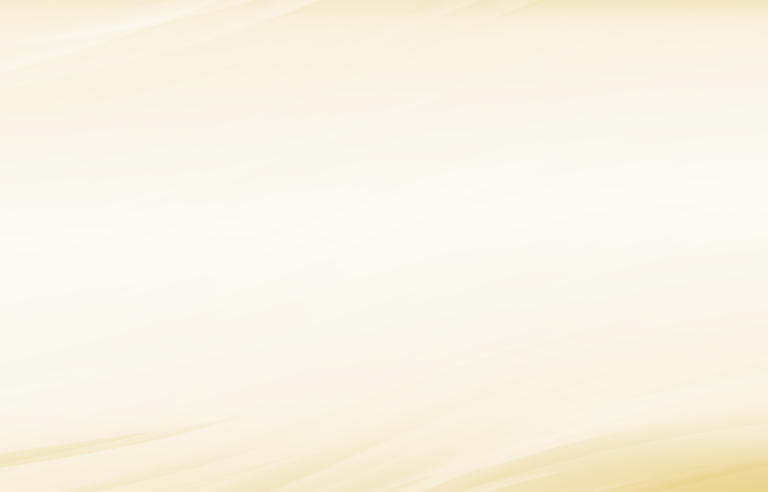
Write a Shadertoy shader that draws this background.

```glsl
const vec3 IVORY = vec3(0.988, 0.982, 0.958);
const vec3 CREAM = vec3(0.970, 0.940, 0.855);
const vec3 GOLD = vec3(0.915, 0.835, 0.570);

float hash(float n) {
    return fract(sin(n * 12.9898) * 43758.5453);
}

float hash2(vec2 p) {
    return fract(sin(dot(p, vec2(12.9898, 78.233))) * 43758.5453);
}

float noise(vec2 p) {
    vec2 i = floor(p), f = fract(p);
    f = f * f * (3.0 - 2.0 * f);
    return mix(mix(hash2(i), hash2(i + vec2(1.0, 0.0)), f.x),
               mix(hash2(i + vec2(0.0, 1.0)), hash2(i + vec2(1.0)), f.x), f.y);
}

// Height above a gently S-shaped rising curve
float flowHeight(vec2 p) {
    return p.y - 0.25 * p.x + 0.025 * sin(4.03 * p.x);
}

// Tapered brush stroke: crisp lower edge, upper edge of given softness
float stroke(vec2 p, vec2 start, float len, float width, float tilt, float soft, float aa) {
    float u = clamp((p.x - start.x) / len, 0.0, 1.0);
    float taper = sin(3.14159 * u);
    float w = width * taper;
    float v = flowHeight(p) - start.y - tilt * (p.x - start.x);
    float body = smoothstep(0.0, aa, v) * (1.0 - smoothstep(w * (1.0 - soft), w + aa, v));
    return body * smoothstep(0.0, 0.3, taper);
}

// Signed sum of scattered light and dark strokes
float strokes(vec2 p, float seed, vec2 widths, vec2 lengths, float aa) {
    float sum = 0.0;
    for (int i = 0; i < 44; i++) {
        float k = seed + float(i) * 7.13;
        vec2 start = vec2(mix(-0.6, 1.3, hash(k)), mix(-0.4, 1.0, hash(k + 1.0)));
        float len = mix(lengths.x, lengths.y, hash(k + 2.0));
        float width = mix(widths.x, widths.y, hash(k + 3.0));
        float tilt = mix(-0.03, 0.10, hash(k + 4.0));
        float shade = hash(k + 5.0) < 0.55 ? -1.0 : 0.8;
        sum += shade * stroke(p, start, len, width, tilt, 0.95, aa);
    }
    return sum;
}

// Golden depth of the smooth backdrop, palest along a tilted band
float backdrop(vec2 uv) {
    float d = uv.y - mix(0.51, 0.615, uv.x);
    float above = max(d, 0.0), below = max(-d, 0.0);
    float tone = 0.03 + 0.95 * above + 0.62 * below * mix(0.8, 1.4, uv.x);
    tone += mix(0.07, 0.30, uv.x) * smoothstep(0.92, 1.01, uv.y);
    tone += 0.22 * (1.0 - smoothstep(0.0, 0.19, uv.y));
    tone += 0.22 * smoothstep(0.55, 1.0, uv.x) * (1.0 - smoothstep(0.0, 0.17, uv.y));
    return tone;
}

vec3 palette(float tone) {
    float t = clamp(tone, 0.0, 1.0) * 2.0;
    return mix(mix(IVORY, CREAM, min(t, 1.0)), GOLD, max(t - 1.0, 0.0));
}

void mainImage(out vec4 fragColor, in vec2 fragCoord) {
    vec2 uv = fragCoord / iResolution.xy;
    vec2 p = fragCoord / iResolution.y;
    float aa = 1.5 / iResolution.y;
    float tone = backdrop(uv);

    // Strokes grow stronger away from the pale band, calm at upper right
    float away = abs(uv.y - mix(0.51, 0.615, uv.x));
    float calm = 1.0 - 0.75 * smoothstep(0.5, 0.85, uv.x) * smoothstep(0.5, 0.75, uv.y);
    float strength = calm * mix(0.025, 0.10, smoothstep(0.15, 0.5, away));
    tone += strength * strokes(p, 3.0, vec2(0.025, 0.09), vec2(0.6, 1.5), aa);
    tone += strength * 0.8 * strokes(p, 411.0, vec2(0.003, 0.016), vec2(0.25, 0.8), aa);

    // Fine brushed fibres
    float fibre = noise(vec2(p.x * 2.5, (flowHeight(p) - 0.06 * p.x) * 90.0)) - 0.5;
    tone += strength * 0.5 * fibre;

    // Golden ribbon at lower left, pale sweep at upper left
    tone += 0.20 * stroke(p, vec2(-0.4, 0.045), 0.93, 0.033, 0.005, 0.2, aa);
    tone -= 0.16 * stroke(p, vec2(-0.35, 0.80), 0.95, 0.06, 0.14, 0.9, aa);

    fragColor = vec4(palette(tone), 1.0);
}
```
